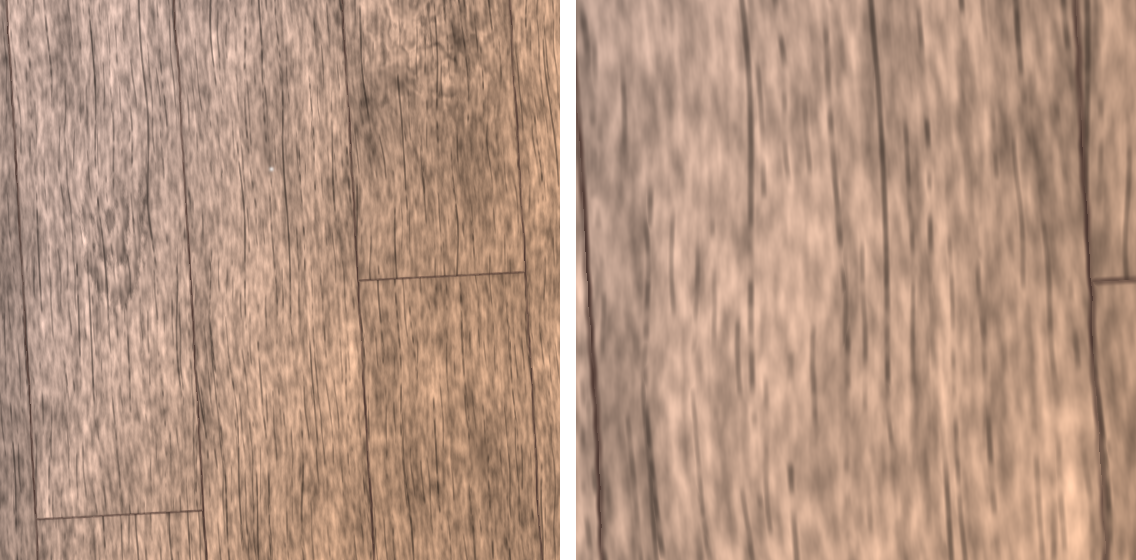
Left, the full canvas; right, a detail of the centre.
This texture is drawn by a three.js fragment shader. Its source:

```glsl
// Weathered wood floor: long, slightly tilted planks with staggered end joints.
// Stretched gradient noise makes grain and flecks, jittered columns make broken
// cracks and pores; masks add knots, an arched figure and worn dark seams.
varying vec2 vUv;

#define PLANK_WIDTH 0.2995
#define PLANK_LENGTH 2.4
#define FIRST_SEAM 0.069
#define FIRST_JOINT 0.0695
#define JOINT_STEP 1.398
#define TILT vec2(0.057, 0.052)
#define SEAM_WIDTH 0.0036
#define GRAIN_CONTRAST 0.43
#define CRACK_DEPTH 0.36
#define COOL_WOOD vec3(0.71, 0.61, 0.565)
#define WARM_WOOD vec3(0.725, 0.573, 0.462)
#define SEAM_COLOR vec3(0.30, 0.215, 0.19)

float hash(vec2 p) {
  vec3 q = fract(p.xyx * vec3(0.1031, 0.103, 0.0973));
  q += dot(q, q.yzx + 33.33);
  return fract((q.x + q.y) * q.z);
}

float cornerNoise(vec2 cell, vec2 offset) {
  float angle = 6.2832 * hash(cell);
  return dot(vec2(cos(angle), sin(angle)), offset);
}

float gradientNoise(vec2 p) {
  vec2 i = floor(p), f = p - i;
  vec2 u = f * f * f * (f * (f * 6.0 - 15.0) + 10.0);
  vec2 e = vec2(1.0, 0.0);
  float low = mix(cornerNoise(i, f), cornerNoise(i + e.xy, f - e.xy), u.x);
  float high = mix(cornerNoise(i + e.yx, f - e.yx), cornerNoise(i + e.xx, f - e.xx), u.x);
  return 1.4 * mix(low, high, u.y);
}

float fbm(vec2 p) {
  float sum = 0.0, amplitude = 0.6;
  for (int i = 0; i < 4; i++) {
    sum += amplitude * gradientNoise(p);
    p = p * 2.03 + 17.3;
    amplitude *= 0.52;
  }
  return sum;
}

// Canvas position to the tilted frame of the planks
vec2 toFloor(vec2 uv) {
  return vec2(uv.x + TILT.x * uv.y, uv.y - TILT.y * uv.x);
}

// Soft elliptical mask around a canvas position
float spot(vec2 p, vec2 center, vec2 radius) {
  vec2 d = (p - toFloor(center)) / radius;
  return exp(-dot(d, d));
}

// One ragged line per column, broken into runs of varying strength
float cracks(vec2 p, float density, float width, float runs) {
  float x = p.x * density, cell = floor(x);
  float center = 0.35 + 0.3 * hash(vec2(cell, density));
  center += 0.22 * gradientNoise(vec2(cell * 3.7, p.y * runs * 1.6));
  float ragged = gradientNoise(vec2(cell * 5.3, p.y * 55.0));
  float run = gradientNoise(vec2(cell * 7.7 + 0.5, p.y * runs)) + 0.4 * ragged;
  float line = 1.0 - smoothstep(0.1, 1.0, abs(x - cell - center) / (density * width));
  return line * smoothstep(-0.05, 0.4, run);
}

void main() {
  vec2 p = toFloor(vUv);

  // Plank layout
  float wander = 0.0022 * gradientNoise(p * vec2(3.0, 9.0)) + 0.0009 * gradientNoise(p * vec2(5.0, 60.0));
  float across = (p.x + wander - FIRST_SEAM) / PLANK_WIDTH;
  float column = floor(across);
  float along = (p.y + 0.3 * wander - FIRST_JOINT - column * JOINT_STEP) / PLANK_LENGTH;
  vec2 board = vec2(column, floor(along));
  float seamDistance = abs(fract(across + 0.5) - 0.5) * PLANK_WIDTH;
  float jointDistance = abs(fract(along + 0.5) - 0.5) * PLANK_LENGTH;

  // Grain, bent a little and shifted for each board
  vec2 g = p + vec2(0.009 * gradientNoise(p * vec2(7.0, 4.0) + board * 5.0), 0.0);
  g += board * vec2(3.7, 7.3) + 20.0;
  float patches = fbm(g * vec2(9.0, 4.5));
  float streaks = fbm(g * vec2(48.0, 2.8));
  float flecks = fbm(g * vec2(62.0, 22.0));
  float fibers = gradientNoise(g * vec2(170.0, 42.0));
  float grain = 0.5 * patches + 0.55 * streaks + 0.65 * flecks + 0.42 * fibers;

  // Arched figure on the left and curled figure at the upper right
  vec2 archPoint = (p - toFloor(vec2(0.20, 0.61))) / vec2(0.062, 0.18);
  float archRadius = length(archPoint) + 0.25 * patches + 0.1 * flecks;
  float arch = sin(archRadius * 15.0 + 2.0 * flecks);
  float archMask = 1.0 - smoothstep(0.7, 1.35, archRadius);
  grain += 0.3 * arch * archMask * (1.0 - smoothstep(-0.2, 0.8, archPoint.y));
  float curl = sin(15.0 * fbm(p * vec2(13.0, 9.0) + 6.0) + 2.0 * flecks);
  grain += 0.36 * curl * spot(p, vec2(0.77, 0.93), vec2(0.13, 0.14));

  // Knots with ragged edges
  vec2 ragged = p + 0.014 * vec2(flecks, patches);
  float knots = spot(ragged, vec2(0.835, 0.293), vec2(0.014, 0.020));
  knots += spot(ragged, vec2(0.860, 0.185), vec2(0.014, 0.024));
  knots += spot(ragged, vec2(0.820, 0.930), vec2(0.022, 0.040));
  knots += spot(ragged, vec2(0.715, 0.860), vec2(0.024, 0.026));
  knots += 0.8 * spot(ragged, vec2(0.475, 0.735), vec2(0.014, 0.045));

  // Wood colour, lighting drift and wear
  float warmth = smoothstep(-0.25, 0.7, vUv.x - 0.5 * vUv.y);
  vec3 color = mix(COOL_WOOD, WARM_WOOD, warmth);
  color *= 1.0 + 0.06 * sin(column * 2.1 + 0.7);
  color *= 1.0 - 0.15 * (1.0 - smoothstep(0.0, 0.09, vUv.x)) * (1.0 - vUv.y);
  color *= 1.0 + GRAIN_CONTRAST * grain;
  float crackLines = max(cracks(g, 34.0, 0.0029, 3.5), 0.65 * cracks(g + 9.0, 71.0, 0.0025, 9.0));
  color *= 1.0 - CRACK_DEPTH * crackLines;
  color *= 1.0 - 0.3 * min(knots, 1.0) * (0.8 + flecks);

  // Seams, end joints and one pale chip
  float seamWear = 0.62 + 0.5 * gradientNoise(vec2(column * 4.3, p.y * 9.0)) + 0.4 * fibers;
  float seam = (1.0 - smoothstep(0.0004, SEAM_WIDTH, seamDistance)) * clamp(seamWear, 0.2, 0.95);
  float joint = (0.5 + 0.4 * flecks) * (1.0 - smoothstep(0.0003, SEAM_WIDTH, jointDistance));
  color *= 1.0 - 0.1 * exp(-min(seamDistance, jointDistance) / 0.007);
  color = mix(color, SEAM_COLOR, clamp(max(seam, joint), 0.0, 1.0));
  color = mix(color, vec3(0.9, 0.87, 0.85), spot(p, vec2(0.485, 0.698), vec2(0.004)));

  gl_FragColor = vec4(clamp(color, 0.0, 1.0), 1.0);
}
```
